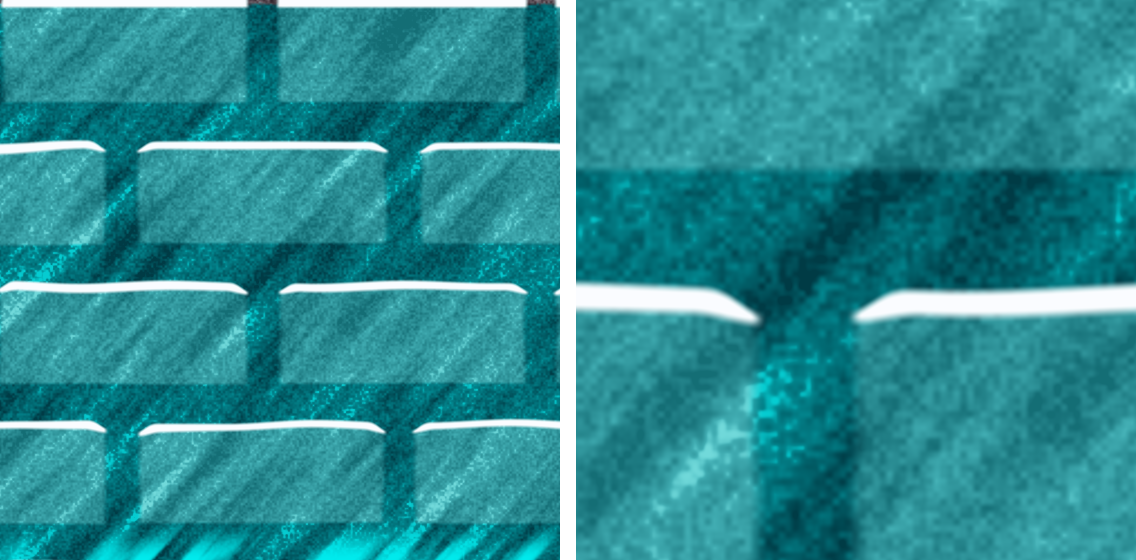
Left: the whole. Right: its middle third, enlarged.
A Shadertoy shader for this texture:

```glsl
float hash(vec2 p) {
    vec3 q = fract(vec3(p.xyx) * 0.1031);
    q += dot(q, q.yzx + 33.33);
    return fract((q.x + q.y) * q.z);
}

float noise(vec2 p) {
    vec2 i = floor(p), f = fract(p);
    f = f * f * (3.0 - 2.0 * f);
    return mix(mix(hash(i), hash(i + vec2(1, 0)), f.x),
               mix(hash(i + vec2(0, 1)), hash(i + vec2(1, 1)), f.x), f.y);
}

// Long diagonal pencil strokes, from broad to hair-thin
float strokes(vec2 p) {
    p += 0.008 * noise(p * 6.0);
    vec2 q = vec2(dot(p, vec2(0.68, 0.73)), dot(p, vec2(-0.73, 0.68)));
    float sum = 0.0, weight = 0.5;
    vec2 scale = vec2(5.0, 32.0);
    for (int i = 0; i < 3; i++) {
        sum += weight * noise(q * scale + 40.0 + 17.0 * float(i));
        weight *= 0.65;
        scale *= vec2(1.7, 2.0);
    }
    return sum / 1.036;
}

void mainImage(out vec4 fragColor, in vec2 fragCoord) {
    vec2 uv = fragCoord / iResolution.xy;

    // Running bond: four courses, two bricks across
    float y = (1.0 - uv.y) * 4.0 + 0.06;
    float row = floor(y);
    float f = y - row;
    float x = uv.x * 2.0 - (mod(row, 2.0) < 0.5 ? 0.938 : 0.432);
    float joint = floor(x + 0.5);
    float brick = floor(x);
    float seed = hash(vec2(brick + 11.0, row + 5.0));
    float jointSeed = hash(vec2(joint + 31.0, row + 9.0));

    // Distance inward from the nearest vertical joint
    float wobble = 0.012 * (noise(vec2(x * 3.0, y * 7.0) + 50.0) - 0.5);
    float inset = abs(x - joint - 0.024 * (jointSeed - 0.5))
                - 0.053 - 0.014 * jointSeed + wobble;
    float across = smoothstep(-0.012, 0.014, inset);

    // Worn upper edge, drooping at its corners
    float first = 1.0 - step(0.5, row);
    float droop = smoothstep(0.075, -0.01, inset) * (1.0 - first);
    float wave = noise(vec2(x * 3.2 + seed * 20.0, row * 3.7 + 60.0)) - 0.5;
    float top = mix(0.073 + 0.042 * wave, 0.0, first);
    float thickness = 0.057 + 0.03 * (noise(vec2(x * 2.4 + 80.0, row * 5.3)) - 0.5);
    float bottom = mix(top + thickness, 0.112, first) + 0.025 * droop;
    top += 0.06 * droop * droop;
    float base = 0.797 + 0.025 * (seed - 0.5) + wobble;
    float body = across * smoothstep(top - 0.01, top + 0.01, f)
               * (1.0 - smoothstep(base - 0.016, base + 0.016, f));

    // Pencil texture and paper grain
    float stroke = strokes(uv) - 0.5;
    float grain = noise(uv * 250.0) * 0.6 + noise(uv.yx * 140.0 + 9.0) * 0.4 - 0.5;
    float patches = noise(uv * 4.5 + 23.0) - 0.5;
    float tone = 0.5 + 1.25 * stroke + 0.7 * grain + 0.25 * patches;

    // Mortar, with bright scribbles near the lower border
    float m = tone + 0.12 * (noise(uv * 11.0) - 0.5);
    vec3 mortar = mix(vec3(0.0, 0.23, 0.27), vec3(0.01, 0.60, 0.63), clamp(m, 0.0, 1.0));
    mortar = mix(mortar, vec3(0.02, 0.80, 0.82), smoothstep(0.75, 1.1, m));
    float low = smoothstep(0.07, 0.0, uv.y);
    float scribble = noise(vec2((uv.x - uv.y) * 13.0, 4.0)) + 0.8 * stroke;
    mortar = mix(mortar, vec3(0.0, 0.92, 0.93), low * smoothstep(0.48, 0.85, scribble));
    float soot = first * (1.0 - smoothstep(0.075, 0.105, f + 0.02 * grain));
    mortar = mix(mortar, vec3(0.36, 0.31, 0.34) + 0.4 * grain, soot);

    // Chalky brick faces
    float b = tone + 0.12 * (seed - 0.5);
    vec3 face = mix(vec3(0.08, 0.43, 0.46), vec3(0.29, 0.73, 0.75), clamp(b, 0.0, 1.0));
    face = mix(face, vec3(0.48, 0.88, 0.88), 0.8 * smoothstep(0.78, 1.15, b));

    vec3 color = mix(mortar, face, body);

    // White highlight along each upper edge
    float rim = smoothstep(-0.014, 0.006, inset)
              * smoothstep(top - 0.014, top + 0.014, f)
              * (1.0 - smoothstep(bottom - 0.014, bottom + 0.016, f));
    color = mix(color, vec3(0.98, 0.99, 1.0), rim);
    fragColor = vec4(color, 1.0);
}
```
